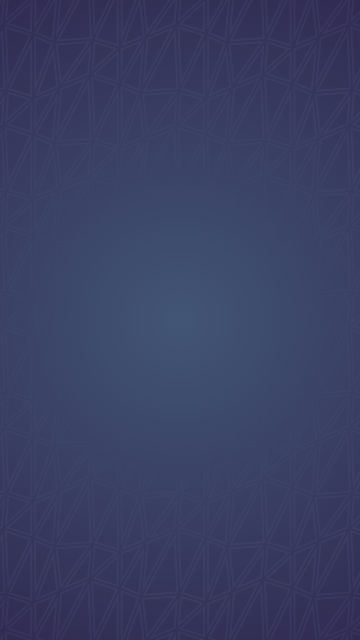
A Shadertoy shader for this background:

```glsl
// A dusk-blue radial glow over violet corners, with faint inset triangles.
// The triangles come from a jittered, repeating lattice whose rows are
// staggered; their outlines fade away toward the centre of the glow.

float hash(vec2 p) {
    return fract(sin(dot(p, vec2(127.1, 311.7))) * 43758.5453);
}

// Lattice point in cell units: six columns per repeat, shifted by three per row
vec2 latticePoint(vec2 id) {
    vec2 key = vec2(mod(id.x + 3.0 * id.y, 6.0), 1.0);
    vec2 jitter = vec2(hash(key), hash(key + 17.0)) - 0.5;
    float isHub = step(key.x, 0.5);
    return id + jitter * vec2(0.65, 0.6) * (1.0 - isHub);
}

float edgeSide(vec2 p, vec2 a, vec2 b) {
    vec2 e = b - a;
    return (e.x * (p.y - a.y) - e.y * (p.x - a.x)) / length(e);
}

// Distance to the nearest side, positive inside a counter-clockwise triangle
float triangleInside(vec2 p, vec2 a, vec2 b, vec2 c) {
    return min(edgeSide(p, a, b), min(edgeSide(p, b, c), edgeSide(p, c, a)));
}

// Outlines set in from every triangle, so neighbours leave a double line
float triangleLines(vec2 p, float pixel) {
    vec2 cell = vec2(0.08, 0.14);
    vec2 base = floor(p / cell);
    float depth = -1.0;
    for (int y = -1; y <= 1; y++) {
        for (int x = -1; x <= 1; x++) {
            vec2 id = base + vec2(x, y);
            vec2 a = latticePoint(id) * cell;
            vec2 b = latticePoint(id + vec2(1, 0)) * cell;
            vec2 c = latticePoint(id + vec2(1, 1)) * cell;
            vec2 d = latticePoint(id + vec2(0, 1)) * cell;
            depth = max(depth, triangleInside(p, a, b, c));
            depth = max(depth, triangleInside(p, a, c, d));
        }
    }
    return 1.0 - smoothstep(0.001, 0.0015 + pixel, abs(depth - 0.0055));
}

void mainImage(out vec4 fragColor, in vec2 fragCoord) {
    // Centred coordinates, in widths of the canvas
    vec2 p = (fragCoord - 0.5 * iResolution.xy) / iResolution.x;
    float radius = length(p);

    // Background glow
    vec3 glowBlue = vec3(0.258, 0.335, 0.457);
    vec3 cornerViolet = vec3(0.19, 0.165, 0.32);
    vec3 color = mix(glowBlue, cornerViolet, clamp(radius / 1.02, 0.0, 1.0));

    // Pale outlines, strongest near the border
    float lines = triangleLines(p - vec2(-0.095, 0.785), 1.0 / iResolution.x);
    color += vec3(0.024, 0.032, 0.032) * lines * smoothstep(0.25, 0.85, radius);

    fragColor = vec4(color, 1.0);
}
```
